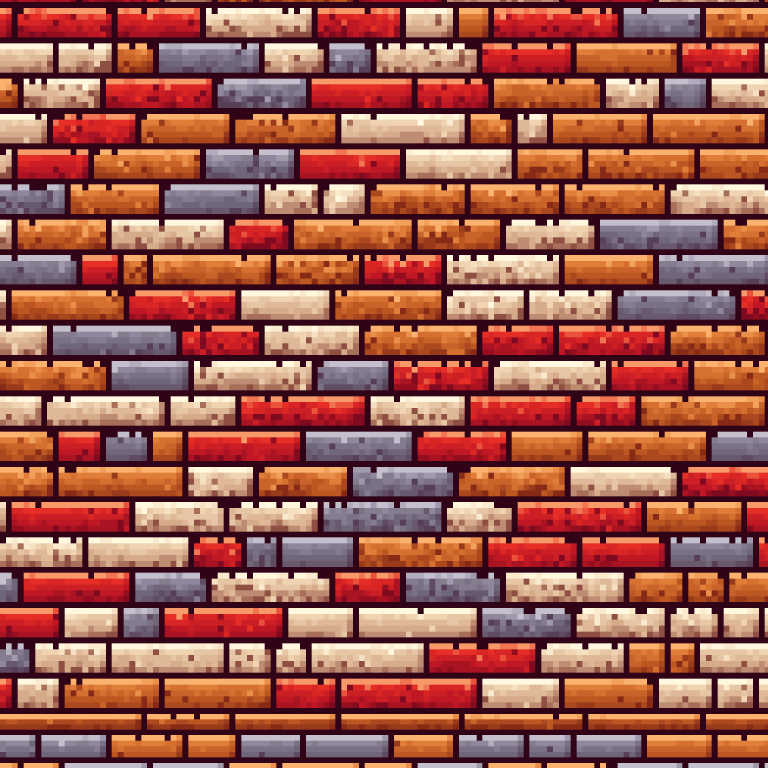
Give the GLSL for this pattern, as a WebGL 2 fragment shader.

```glsl
#version 300 es
precision highp float;
// Weathered pixel-art brick wall: staggered courses of chunky cells, with
// jittered joints, four clay ramps lit from above, and noise-driven chips.
// A thin ledge and a course of short bricks finish the bottom edge.

uniform vec2 u_resolution;
out vec4 fragColor;

#define COURSE_HEIGHT 0.04596  // brick plus mortar, canvas units
#define FIRST_COURSE 0.0104    // top of first full course, from the top edge
#define FULL_COURSES 20.0
#define LEDGE_HEIGHT 0.0275
#define BASE_HEIGHT 0.0365
#define BRICK_CELLS 17.0       // mean brick length in cells
#define JOINT_JITTER 0.40
#define SPLIT_CHANCE 0.11
#define WEAR 0.9
#define SAMPLES 3              // antialiasing grid side

const vec3 MORTAR = vec3(0.19, 0.012, 0.09);

float hash(vec2 p) {
    vec3 q = fract(vec3(p.xyx) * 0.1031);
    q += dot(q, q.yzx + 33.33);
    return fract((q.x + q.y) * q.z);
}

vec2 gradient(vec2 p) {
    float angle = 6.2832 * hash(p + 71.0);
    return vec2(cos(angle), sin(angle));
}

float gradientNoise(vec2 p) {
    vec2 i = floor(p), f = fract(p), u = f * f * (3.0 - 2.0 * f);
    vec2 e = vec2(1.0, 0.0);
    float low = mix(dot(gradient(i), f), dot(gradient(i + e), f - e), u.x);
    float high = mix(dot(gradient(i + e.yx), f - e.yx),
                     dot(gradient(i + 1.0), f - 1.0), u.x);
    return mix(low, high, u.y);
}

// Tone 0..3 runs through shadow, body, light and highlight.
vec3 ramp(vec3 shadow, vec3 body, vec3 light, vec3 highlight, float tone) {
    vec3 c = mix(shadow, body, clamp(tone, 0.0, 1.0));
    c = mix(c, light, clamp(tone - 1.0, 0.0, 1.0));
    return mix(c, highlight, clamp(tone - 2.0, 0.0, 1.0));
}

vec3 clay(float pick, float tone) {
    if (pick < 0.34) return ramp(vec3(0.56, 0.31, 0.26), vec3(0.84, 0.67, 0.54),
                                 vec3(0.94, 0.83, 0.70), vec3(1.0, 0.97, 0.87), tone);
    if (pick < 0.58) return ramp(vec3(0.50, 0.04, 0.12), vec3(0.75, 0.09, 0.14),
                                 vec3(0.90, 0.18, 0.15), vec3(0.97, 0.60, 0.41), tone);
    if (pick < 0.82) return ramp(vec3(0.53, 0.17, 0.09), vec3(0.74, 0.34, 0.13),
                                 vec3(0.88, 0.49, 0.22), vec3(0.98, 0.70, 0.43), tone);
    return ramp(vec3(0.34, 0.25, 0.34), vec3(0.44, 0.40, 0.48),
                vec3(0.56, 0.53, 0.61), vec3(0.77, 0.75, 0.80), tone);
}

// Cell column of the i-th joint in a course.
float joint(float i, float course, float pitch) {
    float stagger = 0.5 * course + 0.3 * hash(vec2(course, 5.0));
    float shift = JOINT_JITTER * (hash(vec2(i, course + 40.0)) - 0.5);
    return floor((i + fract(stagger) + shift) * pitch);
}

vec3 wall(vec2 uv) {
    // Course and cell row, counted downwards
    float depth = 1.0 - uv.y - FIRST_COURSE;
    float below = depth - FULL_COURSES * COURSE_HEIGHT;
    float course = floor(depth / COURSE_HEIGHT);
    float rows = 6.0, pitch = BRICK_CELLS;
    float row = floor(fract(depth / COURSE_HEIGHT) * rows);
    bool ledge = below >= 0.0 && below < LEDGE_HEIGHT;
    bool base = below >= LEDGE_HEIGHT;
    if (ledge) {
        course = FULL_COURSES; rows = 4.0; pitch = 19.0;
        row = floor(below / LEDGE_HEIGHT * rows);
    } else if (base) {
        float step = (below - LEDGE_HEIGHT) / BASE_HEIGHT;
        course = FULL_COURSES + 1.0 + floor(step); rows = 5.0; pitch = 11.6;
        row = floor(fract(step) * rows);
    }

    // Brick bounds
    float col = floor(uv.x / COURSE_HEIGHT * 6.0);
    float id = floor(col / pitch);
    for (int n = 0; n < 2; n++) if (col < joint(id, course, pitch)) id -= 1.0;
    if (col >= joint(id + 1.0, course, pitch)) id += 1.0;
    float left = joint(id, course, pitch), right = joint(id + 1.0, course, pitch);
    if (!base && hash(vec2(id + 9.0, course + 80.0)) < SPLIT_CHANCE) {
        float middle = left + floor((right - left) * 0.6);
        if (col < middle) right = middle;
        else { left = middle; id += 0.5; }
    }
    if (row >= rows - 1.0 || col == left) return MORTAR;

    // Clay type and wear of this brick
    float pick = hash(vec2(id * 2.0 + 17.0, course * 3.0 + 11.0));
    if (ledge) pick = 0.7;
    if (base) pick = pick < 0.5 ? 0.7 : 0.9;
    float wear = WEAR * (0.25 + 0.75 * hash(vec2(id + 31.0, course + 23.0)));
    if (ledge || base) wear *= 0.3;

    // Lighting bands, mottling and chips
    vec2 cell = vec2(col, course * 6.0 + row);
    float grain = hash(cell + 3.0), chip = hash(cell + 131.0);
    float tone = row < 1.0 ? 3.0 : 2.3 - 0.43 * row;
    if (ledge && row > 0.0) tone = 1.4 - 0.6 * row;
    tone += wear * (1.3 * gradientNoise(cell * vec2(0.27, 0.41)) + 0.9 * (grain - 0.5));
    bool edge = col == left + 1.0 || col == right - 1.0;
    if (col == right - 1.0) tone -= 0.6;
    if (row < 1.0 && chip < wear * (edge ? 0.45 : 0.15)) return MORTAR;
    if (chip < wear * (row > 2.0 ? 0.17 : 0.08)) tone -= 1.5;
    if (chip > 1.0 - 0.08 * wear) tone += 0.9;
    return clay(pick, floor(tone * 3.0 + 0.5) / 3.0);
}

void main() {
    vec3 sum = vec3(0.0);
    for (int j = 0; j < SAMPLES; j++)
        for (int i = 0; i < SAMPLES; i++) {
            vec2 offset = (vec2(i, j) + 0.5) / float(SAMPLES) - 0.5;
            sum += wall((gl_FragCoord.xy + offset) / u_resolution);
        }
    fragColor = vec4(sum / float(SAMPLES * SAMPLES), 1.0);
}
```
